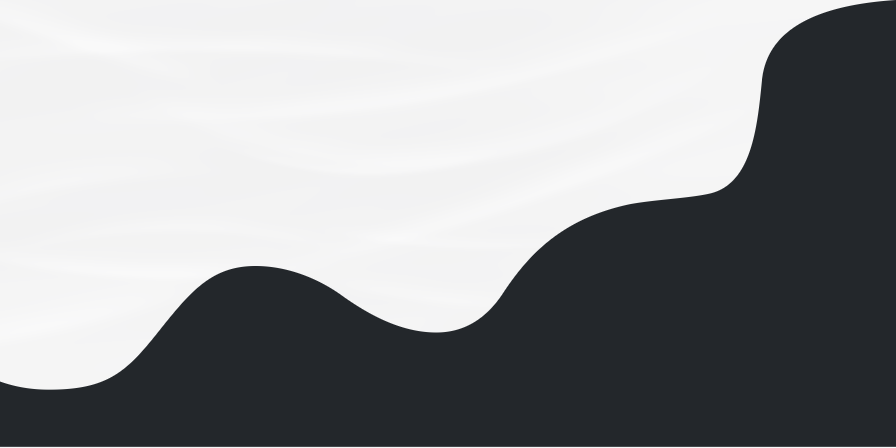
Reproduce this background procedurally as a WebGL 1 fragment shader.

```glsl
precision highp float;
// A dark rolling silhouette climbs to the right over pale, silky paper.
// The rim is a chain of cubic curves solved for height at each x; the paper
// is layered sines with soft arched streaks of light.

uniform vec2 u_resolution;

// Layout grid stretched over the canvas, y measured downward from the top
const vec2 GRID = vec2(768.0, 384.0);
const vec3 HILL_COLOR = vec3(0.137, 0.153, 0.169);
const vec3 PAPER_COLOR = vec3(0.951, 0.951, 0.952);
const float STREAK_GAIN = 0.017;
const float RIPPLE_GAIN = 0.0022;
const float PAPER_MAX = 0.978;
const float BASE_LINE = 1.0;   // thickness of the light strip at the bottom
const float PI = 3.14159265;

vec2 bezier(vec2 a, vec2 b, vec2 c, vec2 d, float t) {
  float s = 1.0 - t;
  return s * s * s * a + 3.0 * s * t * (s * b + t * c) + t * t * t * d;
}

vec2 bezierTangent(vec2 a, vec2 b, vec2 c, vec2 d, float t) {
  float s = 1.0 - t;
  return s * s * (b - a) + 2.0 * s * t * (c - b) + t * t * (d - c);
}

// Sets dist to the signed distance from the rim where the span covers p.x
void rim(vec2 p, vec2 a, vec2 b, vec2 c, vec2 d, inout float dist) {
  if (p.x < a.x || p.x > d.x) return;
  float t = 0.5;
  float stride = 0.25;
  for (int i = 0; i < 18; i++) {
    t += bezier(a, b, c, d, t).x < p.x ? stride : -stride;
    stride *= 0.5;
  }
  vec2 tangent = normalize(bezierTangent(a, b, c, d, t));
  dist = (p.y - bezier(a, b, c, d, t).y) * tangent.x;
}

// Positive inside the silhouette
float hillDistance(vec2 p) {
  float d = -1.0;
  rim(p, vec2(0, 327), vec2(14, 332), vec2(28, 334), vec2(42, 334), d);
  rim(p, vec2(42, 334), vec2(95, 334), vec2(110, 317), vec2(140, 279), d);
  rim(p, vec2(140, 279), vec2(165, 248), vec2(183, 228), vec2(219, 228), d);
  rim(p, vec2(219, 228), vec2(248, 228), vec2(275, 240), vec2(294, 254), d);
  rim(p, vec2(294, 254), vec2(318, 271), vec2(345, 285), vec2(374, 285), d);
  rim(p, vec2(374, 285), vec2(399, 285), vec2(418, 272), vec2(432, 250), d);
  rim(p, vec2(432, 250), vec2(454, 217), vec2(483, 187), vec2(540, 175), d);
  rim(p, vec2(540, 175), vec2(562, 171), vec2(590, 170), vec2(608, 166), d);
  rim(p, vec2(608, 166), vec2(644, 158), vec2(649, 110), vec2(653, 70), d);
  rim(p, vec2(653, 70), vec2(657, 22), vec2(706, 4), vec2(768, 0), d);
  return d;
}

// Arched streak between two points: crisp lower edge, soft upper fade
float streak(vec2 p, vec2 from, vec2 to, float sag, float width) {
  float t = clamp((p.x - from.x) / (to.x - from.x), 0.0, 1.0);
  float offset = p.y - mix(from.y, to.y, t) - 4.0 * sag * t * (1.0 - t);
  float spread = offset > 0.0 ? 0.45 * width : width;
  return sin(PI * t) * exp(-offset * offset / (spread * spread));
}

float streaks(vec2 p) {
  float light = streak(p, vec2(110, 75), vec2(640, 40), 80.0, 13.0);
  light += streak(p, vec2(-60, 55), vec2(440, 62), -18.0, 10.0);
  light += streak(p, vec2(60, 95), vec2(640, 5), 35.0, 12.0);
  light += streak(p, vec2(180, 120), vec2(430, 130), 22.0, 7.0);
  light += streak(p, vec2(240, 228), vec2(670, 80), 14.0, 14.0);
  light += 0.7 * streak(p, vec2(0, 217), vec2(300, 215), -21.0, 9.0);
  light += streak(p, vec2(-60, 208), vec2(290, 225), 18.0, 10.0);
  light += 0.7 * streak(p, vec2(270, 195), vec2(510, 205), 10.0, 7.0);
  light += 0.8 * streak(p, vec2(-80, 190), vec2(200, 145), -12.0, 14.0);
  light += streak(p, vec2(-90, -15), vec2(190, 75), 0.0, 15.0);
  light += streak(p, vec2(-80, 300), vec2(190, 240), 6.0, 18.0);
  light += 0.7 * streak(p, vec2(270, 238), vec2(460, 262), 5.0, 10.0);
  return light;
}

// Long, slightly tilted ripples
float ripples(vec2 p) {
  float sum = 0.0;
  float frequency = 0.055;
  for (int i = 0; i < 3; i++) {
    float bend = 16.0 * sin(p.x * 0.011 + float(i) * 1.7);
    sum += sin((p.y + 0.18 * p.x + bend) * frequency + float(i)) / float(i + 1);
    frequency *= 1.8;
  }
  return sum;
}

void main() {
  vec2 uv = gl_FragCoord.xy / u_resolution;
  vec2 p = vec2(uv.x, 1.0 - uv.y) * GRID;
  float pixel = GRID.y / u_resolution.y;

  // Paper brightens toward the lower left and the right
  float glow = 0.010 * smoothstep(380.0, 640.0, p.x)
             + 0.010 * smoothstep(180.0, 310.0, p.y);
  vec3 paper = PAPER_COLOR + glow + STREAK_GAIN * streaks(p)
             + RIPPLE_GAIN * ripples(p);
  paper = min(paper, vec3(PAPER_MAX));

  // Silhouette and the thin strip beneath it
  float hill = clamp(hillDistance(p) / pixel + 0.5, 0.0, 1.0);
  hill *= clamp((GRID.y - BASE_LINE - p.y) / pixel + 0.5, 0.0, 1.0);

  gl_FragColor = vec4(mix(paper, HILL_COLOR, hill), 1.0);
}
```
